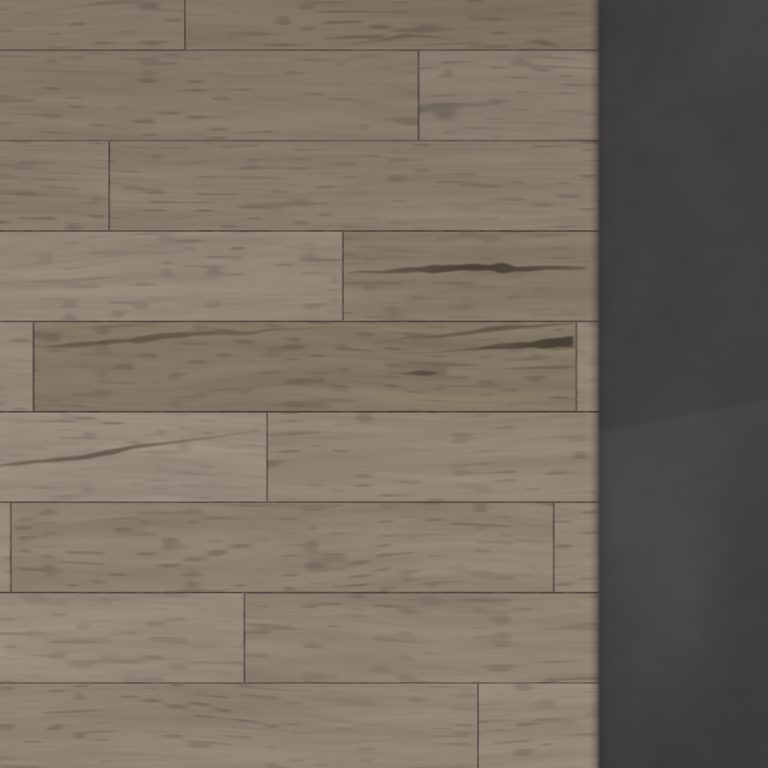
Reproduce this texture procedurally as a Shadertoy shader.

```glsl
const float PLANK_HEIGHT = 0.1177;
const float PLANK_LENGTH = 0.707;
const float FLOOR_EDGE = 0.779;

float hash(vec2 p) {
    return fract(sin(dot(p, vec2(127.1, 311.7))) * 43758.55);
}

float noise(vec2 p) {
    vec2 cell = floor(p), f = fract(p);
    f = f * f * (3.0 - 2.0 * f);
    float low = mix(hash(cell), hash(cell + vec2(1, 0)), f.x);
    float high = mix(hash(cell + vec2(0, 1)), hash(cell + vec2(1, 1)), f.x);
    return mix(low, high, f.y);
}

float fbm(vec2 p) {
    float sum = 0.0, weight = 0.5;
    for (int i = 0; i < 4; i++) {
        sum += weight * noise(p);
        p = p * 2.03 + 17.3;
        weight *= 0.5;
    }
    return sum;
}

// Soft line coverage at a distance from its centre
float line(float d, float halfWidth, float px) {
    return 1.0 - smoothstep(halfWidth - px, halfWidth + px, abs(d));
}

// Tapered, wobbling crack from a to b; peak sets where it is thickest
float crack(vec2 p, vec2 a, vec2 b, float bend, float width, float peak, float px) {
    float t = (p.x - a.x) / (b.x - a.x);
    float inside = smoothstep(0.0, 0.04, t) * (1.0 - smoothstep(0.97, 1.0, t));
    float wobble = 0.006 * (noise(vec2(p.x * 28.0, a.y * 90.0)) - 0.5);
    float centre = mix(a.y, b.y, t) + bend * sin(3.1416 * t) + wobble;
    float taper = exp(-pow((t - peak) * 2.6, 2.0));
    float halfWidth = width * taper * (0.6 + 0.8 * noise(vec2(p.x * 55.0, a.y * 40.0)));
    return inside * line(p.y - centre, halfWidth, px + 0.0012) * (0.35 + 0.65 * taper);
}

// Wavy fibres and short dark pores, stretched along the plank
float woodGrain(vec2 p, float seed) {
    float slope = (hash(vec2(seed, 4.0)) - 0.5) * 0.06;
    float wave = 0.022 * (noise(vec2(p.x * 5.0 + seed, p.y * 12.0)) - 0.5);
    vec2 q = vec2(p.x, p.y + slope * p.x + wave) + vec2(seed * 0.37, 0.0);
    float broad = fbm(q * vec2(4.0, 65.0)) - 0.47;
    float fine = noise(q * vec2(22.0, 290.0)) - 0.5;
    float pores = smoothstep(0.62, 0.95, noise(q * vec2(32.0, 175.0) + 9.0));
    float patches = 0.35 + 0.9 * noise(q * vec2(6.0, 18.0));
    return 0.17 * broad + 0.045 * fine - 0.13 * pores * patches;
}

// Lightness of the plank: 0 is olive brown, 1 is pale and rosy
float plankTone(int row, float plank) {
    float leftTone[9] = float[9](0.58, 0.85, 0.85, 1.0, 0.85, 0.8, 0.5, 0.4, 0.5);
    float rightTone[9] = float[9](0.8, 0.5, 0.4, 0.55, 0.1, 0.25, 0.45, 0.65, 0.3);
    return plank < 0.0 ? leftTone[row] : plank > 0.0 ? 0.65 : rightTone[row];
}

vec3 woodFloor(vec2 p, float px) {
    float level = (p.y - 0.1107) / PLANK_HEIGHT + 1.0;
    float row = clamp(floor(level), 0.0, 8.0);
    float joint = mod(0.6224 - 0.3042 * row - 0.069 * step(3.0, row), PLANK_LENGTH);
    float along = (p.x - joint) / PLANK_LENGTH;
    float plank = floor(along);
    float seed = 7.0 * row + 3.0 * plank + 5.0;

    float tone = plankTone(int(row), plank);
    vec3 color = mix(vec3(0.485, 0.440, 0.375), vec3(0.572, 0.525, 0.475), tone);
    color *= 1.0 + woodGrain(p, seed);
    color *= 0.97 + 0.08 * fbm(p * vec2(3.0, 7.0) + seed);
    color *= 1.03 - 0.06 * smoothstep(0.45, 1.0, p.y);

    // Dark mineral veins and splits
    float split = crack(p, vec2(0.448, 0.643), vec2(0.768, 0.650), 0.004, 0.0055, 0.55, px);
    split = max(split, crack(p, vec2(0.51, 0.538), vec2(0.75, 0.557), -0.001, 0.0060, 0.92, px));
    split = max(split, 0.7 * crack(p, vec2(0.505, 0.512), vec2(0.57, 0.516), -0.002, 0.0035, 0.7, px));
    float vein = crack(p, vec2(0.05, 0.548), vec2(0.50, 0.574), 0.004, 0.0032, 0.3, px);
    vein = max(vein, crack(p, vec2(0.48, 0.552), vec2(0.75, 0.578), 0.004, 0.0022, 0.6, px));
    vein = max(vein, crack(p, vec2(-0.03, 0.391), vec2(0.345, 0.440), -0.002, 0.0026, 0.4, px));
    vein = max(vein, 0.7 * crack(p, vec2(0.45, 0.938), vec2(0.59, 0.947), 0.010, 0.0022, 0.5, px));
    vein = max(vein, 0.6 * crack(p, vec2(0.68, 0.941), vec2(0.73, 0.939), 0.006, 0.0045, 0.5, px));
    color = mix(color, vec3(0.34, 0.30, 0.25), 0.75 * vein);
    color = mix(color, vec3(0.25, 0.215, 0.18), 0.85 * split);

    // Seams between rows and butt joints
    float rowGap = (level - floor(level + 0.5)) * PLANK_HEIGHT;
    float jointGap = (along - floor(along + 0.5)) * PLANK_LENGTH;
    float rowDepth = 0.28 + 0.22 * hash(vec2(floor(level + 0.5), 2.0));
    float wear = 0.7 + 0.3 * noise(p * 110.0);
    float seam = rowDepth * line(rowGap, 0.0011, px);
    seam = max(seam, 0.36 * line(jointGap, 0.0013, px));
    return color * (1.0 - seam * wear);
}

vec3 stoneSlab(vec2 p) {
    float clouds = fbm(p * vec2(7.0, 5.0) + 3.0) - 0.47;
    float brushed = fbm(mat2(0.8, -0.6, 0.6, 0.8) * p * vec2(28.0, 45.0)) - 0.47;
    float ridge = p.y - 0.438 - 0.20 * (p.x - 0.79);
    float sheen = 0.022 * smoothstep(-0.003, 0.003, ridge + 0.002) * 0.0
        + 0.020 * (1.0 - smoothstep(-0.003, 0.004, ridge)) * exp(4.0 * min(ridge, 0.0));
    float haze = 0.030 * exp(-dot((p - vec2(0.86, 0.25)) * vec2(9.0, 6.0), (p - vec2(0.86, 0.25)) * vec2(9.0, 6.0)));
    float light = 0.243 + 0.05 * clouds + 0.022 * brushed + sheen + haze;
    light += 0.014 * smoothstep(0.55, 1.0, p.y);
    return light * vec3(1.015, 0.995, 0.985);
}

void mainImage(out vec4 fragColor, in vec2 fragCoord) {
    vec2 p = fragCoord / iResolution.xy;
    float px = 0.7 / iResolution.y;
    float edge = p.x - FLOOR_EDGE;

    // Wood meets stone at a narrow shaded gap
    vec3 wood = woodFloor(p, px) * (1.0 - 0.22 * smoothstep(-0.012, 0.0, edge));
    vec3 stone = stoneSlab(p) * (1.0 - 0.13 * exp(-max(edge, 0.0) * 90.0));
    vec3 color = mix(wood, stone, smoothstep(-0.0025 - px, 0.0025 + px, edge));
    fragColor = vec4(color, 1.0);
}
```
